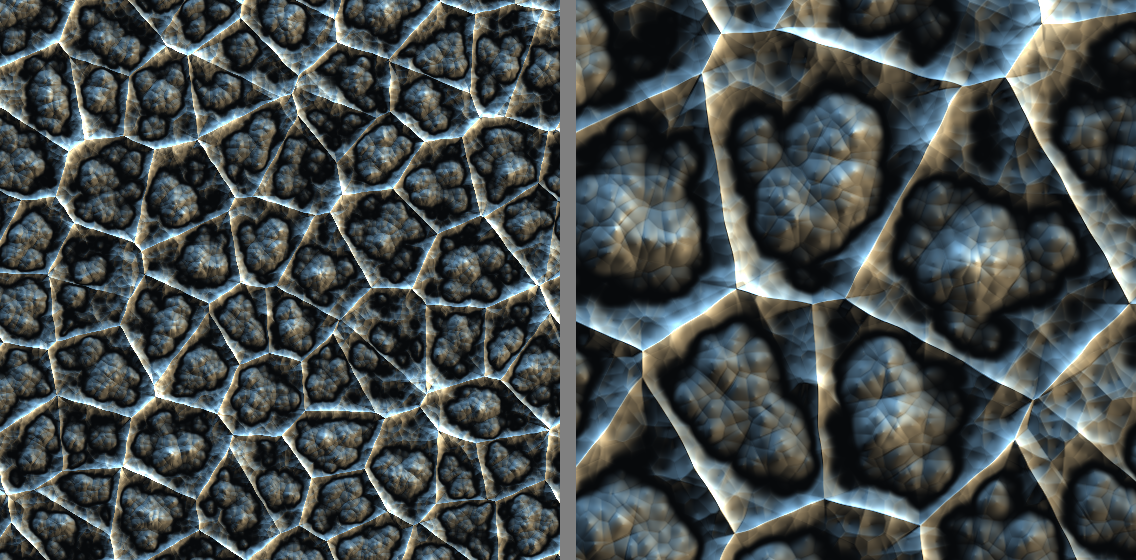
Left: the whole. Right: its middle third, enlarged.
Reproduce this texture procedurally as a three.js fragment shader.

```glsl
varying vec2 vUv;

const float CELLS = 8.0;
const float MEAN_DISTANCE = 0.45;
const float WATERLINE = 0.09;
const float SLOPE_STEP = 0.0012;
const vec3 SHADOW = vec3(0.028, 0.036, 0.044);
const vec3 SKY_BLUE = vec3(0.37, 0.53, 0.65);
const vec3 WARM_SUN = vec3(0.62, 0.53, 0.38);
const vec3 GLINT = vec3(0.76, 0.83, 0.80);

vec2 hash2(vec2 p) {
  vec3 q = fract(p.xyx * vec3(0.1031, 0.1030, 0.0973));
  q += dot(q, q.yzx + 33.33);
  return fract((q.xx + q.yz) * q.zy);
}

float cornerSlope(vec2 cell, vec2 offset) {
  return dot(hash2(cell) * 2.0 - 1.0, offset);
}

float gradientNoise(vec2 p) {
  vec2 i = floor(p);
  vec2 f = fract(p);
  vec2 u = f * f * f * (f * (f * 6.0 - 15.0) + 10.0);
  vec2 e = vec2(1.0, 0.0);
  float low = mix(cornerSlope(i, f), cornerSlope(i + e, f - e), u.x);
  float high = mix(cornerSlope(i + e.yx, f - e.yx), cornerSlope(i + 1.0, f - 1.0), u.x);
  return mix(low, high, u.y);
}

// Distances to the nearest and second nearest scattered points
vec2 cellDistances(vec2 p, float jitter) {
  vec2 base = floor(p);
  vec2 nearest = vec2(8.0);
  for (int y = -1; y <= 1; y++) {
    for (int x = -1; x <= 1; x++) {
      vec2 cell = base + vec2(float(x), float(y));
      vec2 d = cell + 0.5 + jitter * (hash2(cell) - 0.5) - p;
      float squared = dot(d, d);
      nearest.y = min(nearest.y, max(nearest.x, squared));
      nearest.x = min(nearest.x, squared);
    }
  }
  return sqrt(nearest);
}

// Finer and finer lumps, centred on zero
float lumps(vec2 p) {
  float sum = 0.0;
  float amplitude = 0.52;
  vec2 q = p * 2.2 + 17.3;
  for (int octave = 0; octave < 3; octave++) {
    sum += amplitude * (cellDistances(q, 1.0).x - MEAN_DISTANCE);
    q = q * 2.2 + vec2(9.1, 23.7);
    amplitude *= 0.36;
  }
  return sum;
}

// Veins rise on the cell borders, lumps sink below the waterline;
// folding there turns both upward with a dark moat between
float foldedHeight(vec2 uv) {
  vec2 warp = vec2(gradientNoise(uv * 40.0 + 5.0), gradientNoise(uv * 40.0 + 71.0));
  vec2 p = (uv + warp * 0.003) * CELLS + 40.0;
  vec2 cell = cellDistances(p, 0.9);
  float vein = 0.50 * exp(-6.0 * (cell.y - cell.x));
  float dome = 0.50 * (cell.x - MEAN_DISTANCE);
  float level = vein + dome + lumps(p) - WATERLINE;
  float roughness = 0.016 * gradientNoise(uv * 95.0);
  return sqrt(level * level + 0.0001) + roughness;
}

float lightFrom(vec2 direction, vec2 slope, float ambient) {
  return max(ambient - 0.55 * dot(direction, slope), 0.0);
}

vec3 shade(float height, vec2 slope, float grain) {
  float tone = smoothstep(0.015, 0.15, height) * (0.36 + 1.25 * height);
  vec3 light = SKY_BLUE * lightFrom(vec2(-0.30, 0.95), slope, 0.42);
  light += WARM_SUN * lightFrom(vec2(0.92, -0.25), slope, 0.40);
  vec3 color = SHADOW + light * tone * (1.0 + 0.5 * grain);
  float peak = smoothstep(0.30, 0.60, height);
  return color + GLINT * peak * (0.08 + 0.25 * dot(light, vec3(0.333)));
}

void main() {
  float height = foldedHeight(vUv);
  float right = foldedHeight(vUv + vec2(SLOPE_STEP, 0.0));
  float above = foldedHeight(vUv + vec2(0.0, SLOPE_STEP));
  vec2 slope = (vec2(right, above) - height) / (SLOPE_STEP * CELLS * 1.6);
  slope /= sqrt(1.0 + 0.25 * dot(slope, slope));
  float grain = gradientNoise(vUv * 130.0);
  gl_FragColor = vec4(clamp(shade(height, slope, grain), 0.0, 1.0), 1.0);
}
```
